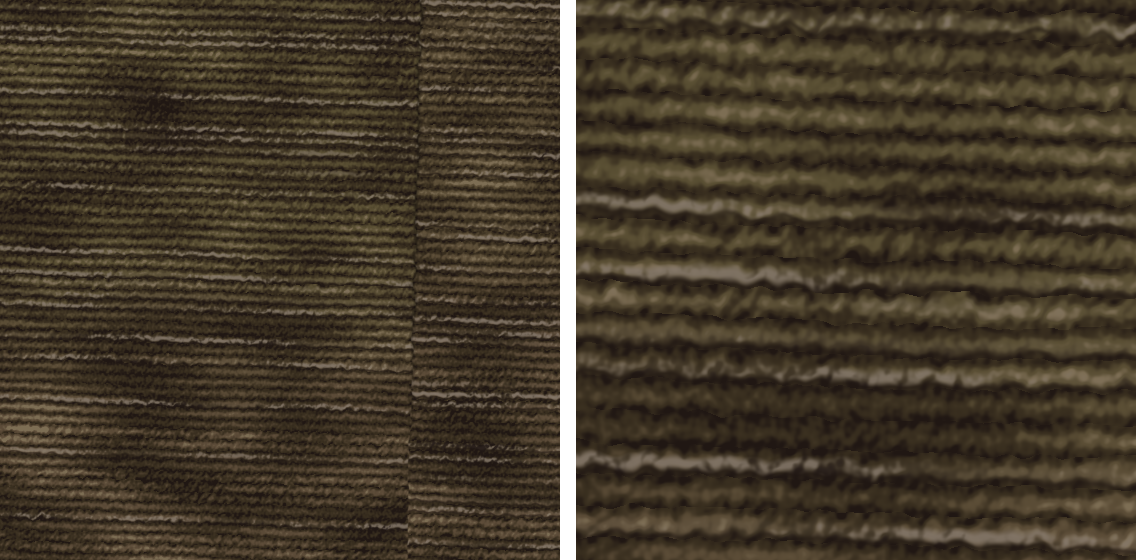
Left, the full canvas; right, a detail of the centre.
This texture is drawn by a Shadertoy shader. Its source:

```glsl
// Ribbed loop-pile carpet: tilted dark olive cords, pale broken threads and a seam between two panels.

const float ROWS = 53.0;            // cords from bottom to top
const float SLOPE = 0.032;          // downward tilt of the cords to the right
const float STITCHES = 120.0;       // yarn loops across the canvas
const float STITCH_LEAN = 1.3;      // slant of the loops
const float STITCH_DEPTH = 0.50;
const float FIBRE_DEPTH = 0.22;
const float STREAK_SHARE = 0.34;    // part of the cords that carry a pale thread
const float STREAK_WIDTH = 0.17;    // half width, in cords
const float SEAM_BASE = 0.727;      // seam position at the bottom edge
const float SEAM_LEAN = 0.025;
const float PANEL_SHIFT = 0.45;     // cord offset of the right panel

const vec3 SHADOW = vec3(0.125, 0.09, 0.075);
const vec3 GROUND = vec3(0.22, 0.18, 0.12);
const vec3 OLIVE  = vec3(0.35, 0.31, 0.20);
const vec3 TAN    = vec3(0.36, 0.295, 0.22);
const vec3 PALE   = vec3(0.49, 0.43, 0.33);
const vec3 THREAD = vec3(0.53, 0.48, 0.43);

float hash(vec2 p) {
    vec3 q = fract(p.xyx * vec3(0.1031, 0.1030, 0.0973));
    q += dot(q, q.yzx + 33.33);
    return fract((q.x + q.y) * q.z);
}

vec2 gradientAt(vec2 cell) {
    float angle = 6.2832 * hash(cell);
    return vec2(cos(angle), sin(angle));
}

// Gradient noise, roughly -0.7 to 0.7
float noise(vec2 p) {
    vec2 i = floor(p), f = p - i;
    vec2 u = f * f * f * (f * (f * 6.0 - 15.0) + 10.0);
    vec2 e = vec2(0.0, 1.0);
    float low  = mix(dot(gradientAt(i), f), dot(gradientAt(i + e.yx), f - e.yx), u.x);
    float high = mix(dot(gradientAt(i + e.xy), f - e.xy), dot(gradientAt(i + e.yy), f - e.yy), u.x);
    return mix(low, high, u.y);
}

// Tone 0..1 to yarn colour
vec3 yarn(float tone, float warmth) {
    vec3 crest = mix(OLIVE, TAN, warmth);
    vec3 c = mix(SHADOW, GROUND, smoothstep(0.0, 0.30, tone));
    c = mix(c, crest, smoothstep(0.26, 0.68, tone));
    return mix(c, PALE, smoothstep(0.66, 1.0, tone));
}

vec3 carpet(vec2 p, float panel) {
    // Cord coordinates: row number and position across the cord
    float wobble = 0.22 * noise(vec2(p.x * 5.0, p.y * 9.0)) + 0.22 * noise(p * vec2(75.0, 60.0));
    float y = (p.y + SLOPE * p.x) * ROWS + panel * PANEL_SHIFT + wobble;
    float row = floor(y);
    float v = y - row - 0.5;
    float seed = row + 71.0 * panel;
    float rowTone = hash(vec2(seed, 3.0)) - 0.5;

    // Light and dark areas whose ends step from cord to cord
    float x = p.x + 0.07 * (hash(vec2(seed, 9.0)) - 0.5);
    float area = 1.8 * noise(vec2(x * 4.8 + 13.0 * panel + 4.3, row * 0.14 + 2.7))
               + 0.7 * noise(vec2(x * 8.0, seed * 1.37 + 0.5));

    // Rounded cord with slanted loops and fine fibre
    float loopy = smoothstep(-0.3, 0.3, rowTone);
    float rib = mix(0.5, 0.5 + 0.5 * cos(6.2832 * v), mix(1.0, 0.72, loopy));
    float stitch = noise(vec2(p.x * STITCHES - v * STITCH_LEAN, y * 1.8 + 7.0));
    float fibre = noise(p * vec2(210.0, 190.0));
    float tone = 0.13 + 0.08 * area + rib * (0.49 + 0.34 * area + 0.20 * rowTone);
    tone += STITCH_DEPTH * stitch * mix(0.45, 1.0, loopy) + FIBRE_DEPTH * fibre;

    // Tan below and on the right panel, olive above
    float warmth = smoothstep(0.60, 0.25, p.y + 0.25 * noise(p * 3.0)) + 0.55 * panel;
    vec3 color = yarn(tone, clamp(warmth, 0.0, 1.0));

    // Pale threads: short frayed pieces with a shaded underside
    float chance = hash(vec2(seed, 17.0)) + 0.25 * noise(vec2(row * 0.23, 5.5));
    float chosen = 1.0 - smoothstep(STREAK_SHARE - 0.05, STREAK_SHARE + 0.05, chance);
    float offset = 0.25 * (hash(vec2(seed, 23.0)) - 0.5) + 0.28 * noise(vec2(p.x * 60.0, seed));
    float d = v - offset;
    float line = 1.0 - smoothstep(0.2 * STREAK_WIDTH, 1.8 * STREAK_WIDTH, abs(d));
    float under = 1.0 - smoothstep(0.0, 0.20, abs(d + 0.30));
    float pieces = noise(vec2(p.x * 6.0, seed * 2.3)) + 0.35 * noise(vec2(p.x * 22.0, seed * 3.1));
    float broken = smoothstep(-0.15, 0.40, pieces + 0.6 * stitch + 0.4 * fibre);
    color = mix(color, SHADOW, 0.5 * under * chosen);
    return mix(color, THREAD, line * chosen * mix(0.10, 0.80, broken));
}

void mainImage(out vec4 fragColor, in vec2 fragCoord) {
    vec2 uv = fragCoord / iResolution.xy;
    float pixel = 1.0 / iResolution.x;

    // Two panels meeting at a slightly ragged seam
    float seam = SEAM_BASE + SEAM_LEAN * uv.y + 0.006 * noise(vec2(uv.y * 45.0, 1.5));
    float side = uv.x - seam;
    vec3 color = mix(carpet(uv, 0.0), carpet(uv, 1.0), smoothstep(-pixel, pixel, side));

    // Narrow shadow in the seam, fading toward the bottom
    float gap = 1.0 - smoothstep(0.0, 0.006, abs(side));
    color *= 1.0 - 0.25 * gap * smoothstep(0.15, 0.45, uv.y);

    fragColor = vec4(color, 1.0);
}
```
